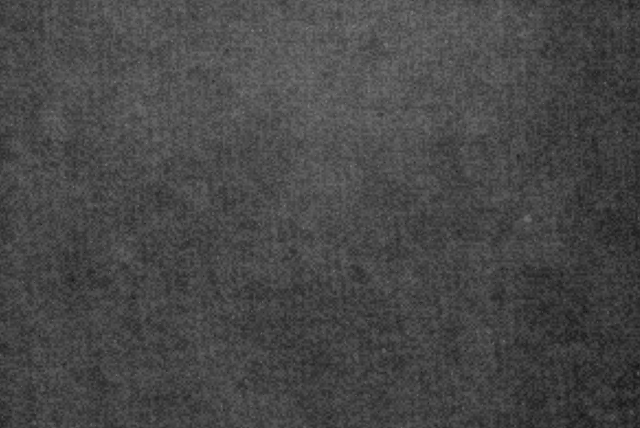
Give the GLSL for this texture, as a WebGL 1 fragment shader.

```glsl
precision highp float;
// Dark grey worn concrete: fine sandy grain over cloudy stains, faint streaks,
// a soft glow near the top and a dark right side. Layers of value noise are
// summed as brightness, then small pale chips and dark pits are scattered on.

#define BASE 0.256          // brightness away from the glow
#define GLOW 0.100          // added light near the top
#define RIGHT_SHADE 0.060   // darkening at the right side
#define GRAIN_SCALE 195.0   // grains per canvas height
#define GRAIN 0.125         // contrast of the fine grain
#define GRIT 0.058          // contrast of the coarser grain
#define STAIN 0.110         // contrast of the cloudy stains
#define STREAK 0.028        // contrast of the brushed streaks
#define CHIP 0.100          // brightness of the pale chips
#define PIT 0.075           // depth of the dark pits

uniform vec2 u_resolution;

float hash(vec2 p) {
  return fract(sin(dot(p, vec2(127.1, 311.7))) * 43758.5453);
}

float valueNoise(vec2 p) {
  vec2 cell = floor(p);
  vec2 f = fract(p);
  f = f * f * (3.0 - 2.0 * f);
  float low = mix(hash(cell), hash(cell + vec2(1.0, 0.0)), f.x);
  float high = mix(hash(cell + vec2(0.0, 1.0)), hash(cell + vec2(1.0, 1.0)), f.x);
  return mix(low, high, f.y);
}

// Cloudy noise centred on zero, each octave turned to hide the lattice
float clouds(vec2 p) {
  float sum = 0.0;
  float amplitude = 0.5;
  for (int i = 0; i < 5; i++) {
    sum += amplitude * (valueNoise(p) - 0.5);
    p = mat2(1.6, 1.2, -1.2, 1.6) * p + 17.3;
    amplitude *= 0.62;
  }
  return sum;
}

// Ragged specks, at most one per cell, kept clear of the cell borders
float specks(vec2 p, float scale, float share, float seed) {
  vec2 q = p * scale;
  vec2 cell = floor(q) + seed;
  vec2 center = 0.3 + 0.4 * vec2(hash(cell + 3.1), hash(cell + 7.7));
  float radius = mix(0.06, 0.17, pow(hash(cell + 11.9), 2.0));
  vec2 d = fract(q) - center;
  d.x *= mix(0.8, 1.5, hash(cell + 5.3));
  float ragged = length(d) + 0.09 * (valueNoise(q * 7.0 + seed) - 0.5);
  float strength = mix(0.4, 1.0, hash(cell + 19.4));
  return step(hash(cell), share) * strength
       * (1.0 - smoothstep(radius * 0.5, radius * 1.2, ragged));
}

// Broad light: glow at the top, shade at the right, one rubbed pale patch
float lighting(vec2 uv, vec2 p) {
  vec2 g = (uv - vec2(0.45, 0.86)) / vec2(0.45, 0.42);
  float light = BASE + GLOW * exp(-dot(g, g));
  light -= RIGHT_SHADE * smoothstep(0.72, 1.0, uv.x);
  light -= 0.018 * smoothstep(0.12, 0.0, uv.x);
  vec2 patchOffset = (uv - vec2(0.09, 0.70)) / vec2(0.025, 0.07);
  float edge = length(patchOffset) + 1.5 * clouds(p * 18.0);
  return light + 0.055 * (1.0 - smoothstep(0.4, 1.2, edge));
}

void main() {
  vec2 uv = gl_FragCoord.xy / u_resolution;
  vec2 p = gl_FragCoord.xy / u_resolution.y;
  float grey = lighting(uv, p);

  // Stains and streaks
  grey += STAIN * 0.6 * clouds(p * 4.0 + 2.0);
  grey += STAIN * 0.7 * clouds(p * 17.0 + 31.0);
  grey += STREAK * (valueNoise(p * vec2(42.0, 5.0)) - 0.5);
  grey += STREAK * (valueNoise(p * vec2(9.0, 75.0) + 50.0) - 0.5);

  // Sandy grain, finest last
  vec2 turned = mat2(0.8, 0.6, -0.6, 0.8) * p;
  grey += GRIT * (valueNoise(turned * GRAIN_SCALE * 0.45) - 0.5);
  grey += GRAIN * (valueNoise(p * GRAIN_SCALE + 9.0) - 0.5);

  // Chips and pits, smaller ones more common
  for (int i = 0; i < 3; i++) {
    float layer = float(i);
    float scale = 15.0 + 13.0 * layer;
    float share = 0.07 + 0.04 * layer;
    grey += CHIP * specks(p + 0.37 * layer, scale, share, 13.0 + 29.0 * layer);
    grey -= PIT * specks(p + 0.61 * layer, scale * 1.4, share, 71.0 + 23.0 * layer);
  }

  gl_FragColor = vec4(vec3(clamp(grey, 0.0, 1.0)), 1.0);
}
```
